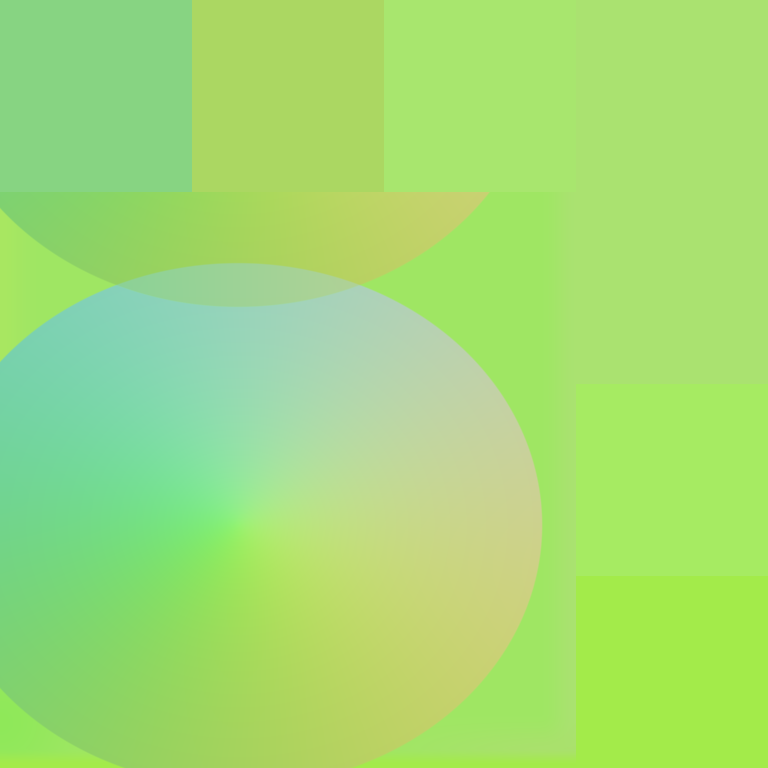
Write a Shadertoy shader that draws this background.

```glsl
// Lime panel with two overlapping hue-wheel ellipses, framed by flat square tiles.
#define TILES 4.0
#define PANEL 0.75
#define RADII vec2(0.396, 0.341)
#define FIRST_CENTER vec2(0.310, 0.3164)
#define STEP_Y 0.625
#define FRONT_ALPHA 0.60
#define CORE_SOFTNESS 0.12
#define LIME vec3(0.625, 0.902, 0.390)
#define PALE_LIME vec3(0.665, 0.885, 0.440)
#define ACID_LIME vec3(0.640, 0.920, 0.290)

// Flat colours of the top row and the right column
vec3 tileColor(vec2 cell) {
    if (cell.y > TILES - 1.5) {
        if (cell.x < 0.5) return vec3(0.530, 0.830, 0.510);
        if (cell.x < 1.5) return vec3(0.670, 0.843, 0.385);
        return mix(vec3(0.660, 0.903, 0.430), PALE_LIME, step(2.5, cell.x));
    }
    if (cell.y > 1.5) return PALE_LIME;
    return mix(ACID_LIME, vec3(0.650, 0.920, 0.385), step(0.5, cell.y));
}

// Lime ground with softly tinted borders
vec3 panelColor(vec2 uv) {
    vec3 color = LIME;
    float leftGlow = (1.0 - smoothstep(0.0, 0.05, uv.x)) * smoothstep(0.3, 0.5, uv.y);
    color = mix(color, vec3(0.660, 0.905, 0.380), leftGlow);
    float greenCorner = 1.0 - smoothstep(0.0, 0.14, length(uv - vec2(0.0, 0.06)));
    color = mix(color, vec3(0.560, 0.910, 0.350), greenCorner);
    color = mix(color, PALE_LIME, smoothstep(0.705, PANEL, uv.x));
    float lowerRight = smoothstep(0.45, 0.73, uv.x) * (1.0 - smoothstep(0.02, 0.07, uv.y));
    color = mix(color, vec3(0.665, 0.880, 0.425), lowerRight);
    return mix(color, ACID_LIME, 1.0 - smoothstep(0.003, 0.026, uv.y));
}

// Hue turns with direction; the core is a brighter green
vec3 wheelColor(vec2 q) {
    float radius = length(q);
    vec2 direction = q / (radius + CORE_SOFTNESS);
    float fade = 1.0 - exp(-2.0 * radius);
    vec3 color = mix(vec3(0.580, 0.950, 0.450), vec3(0.630, 0.800, 0.570), fade);
    color.r += 0.20 * direction.x - 0.03 * direction.y;
    color.b += 0.21 * direction.y;
    return color;
}

// Antialiased coverage of an ellipse in unit-circle coordinates
float ellipseMask(vec2 q, float pixel) {
    float radius = length(q);
    float slope = length(q / RADII) / max(radius, 0.001);
    float signedDistance = (radius - 1.0) / slope;
    return 1.0 - smoothstep(-pixel, pixel, signedDistance);
}

void mainImage(out vec4 fragColor, in vec2 fragCoord) {
    vec2 uv = fragCoord / iResolution.xy;
    float pixel = 1.0 / min(iResolution.x, iResolution.y);
    vec3 panel = panelColor(uv);

    // Back ellipse first, then the translucent front one
    float behind = 0.0;
    for (int i = 1; i >= 0; i--) {
        vec2 center = FIRST_CENTER + vec2(0.0, STEP_Y * float(i));
        vec2 q = (uv - center) / RADII;
        float mask = ellipseMask(q, pixel);
        float alpha = mask * mix(1.0, FRONT_ALPHA, behind);
        panel = mix(panel, wheelColor(q), alpha);
        behind = max(behind, mask);
    }

    // Panel occupies the lower-left block of the tile grid
    vec3 tiles = tileColor(floor(uv * TILES));
    float edge = max(uv.x, uv.y) - PANEL;
    float inside = 1.0 - smoothstep(-0.5 * pixel, 0.5 * pixel, edge);
    fragColor = vec4(mix(tiles, panel, inside), 1.0);
}
```
